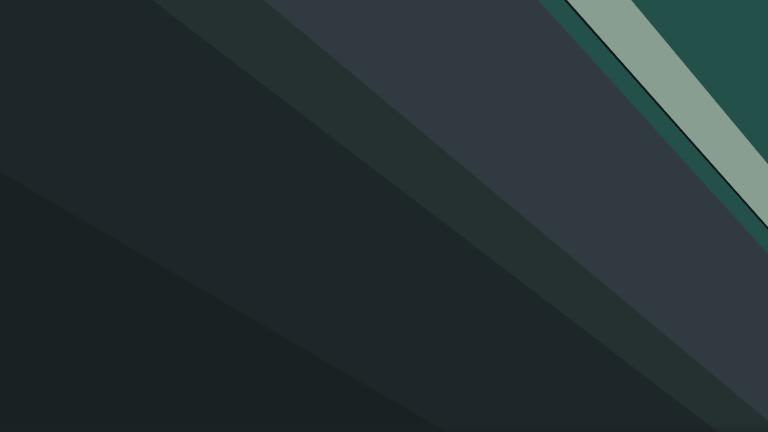
Reproduce this background procedurally as a Shadertoy shader.

```glsl
// Diagonal dark slate bands with a pale green stripe across the upper right corner.

// Coverage of the area above and to the right of the line from a down to b.
float beyond(vec2 p, vec2 a, vec2 b) {
    vec2 along = normalize(b - a);
    float dist = dot(p - a, vec2(-along.y, along.x));
    float pixel = 16.0 / iResolution.x;
    return clamp(dist / pixel + 0.5, 0.0, 1.0);
}

void mainImage(out vec4 fragColor, in vec2 fragCoord) {
    // The canvas spans 16 by 9 units
    vec2 p = fragCoord / iResolution.xy * vec2(16.0, 9.0);

    vec3 charcoal = vec3(0.114, 0.149, 0.157);
    vec3 green = vec3(0.137, 0.316, 0.290);

    // Wide dark bands, from the lower left outward
    vec3 color = vec3(0.102, 0.131, 0.133);
    color = mix(color, charcoal, beyond(p, vec2(0.0, 5.42), vec2(9.31, 0.0)));
    color = mix(color, vec3(0.145, 0.188, 0.192), beyond(p, vec2(3.17, 9.0), vec2(14.96, 0.0)));
    color = mix(color, vec3(0.192, 0.227, 0.251), beyond(p, vec2(5.5, 9.0), vec2(16.0, 0.23)));

    // Faint cool shade along the bottom edge
    color = mix(color, vec3(0.110, 0.137, 0.160), 0.4 * (1.0 - smoothstep(0.0, 0.2, p.y)));

    // Green corner with a thin dark seam and a pale stripe
    color = mix(color, green, beyond(p, vec2(11.21, 9.0), vec2(16.0, 3.71)));
    color = mix(color, vec3(0.06, 0.09, 0.09), beyond(p, vec2(11.75, 9.0), vec2(16.0, 4.21)));
    color = mix(color, vec3(0.533, 0.618, 0.568), beyond(p, vec2(11.81, 9.0), vec2(16.0, 4.27)));
    color = mix(color, green, beyond(p, vec2(13.15, 9.0), vec2(16.0, 5.58)));

    fragColor = vec4(color, 1.0);
}
```
